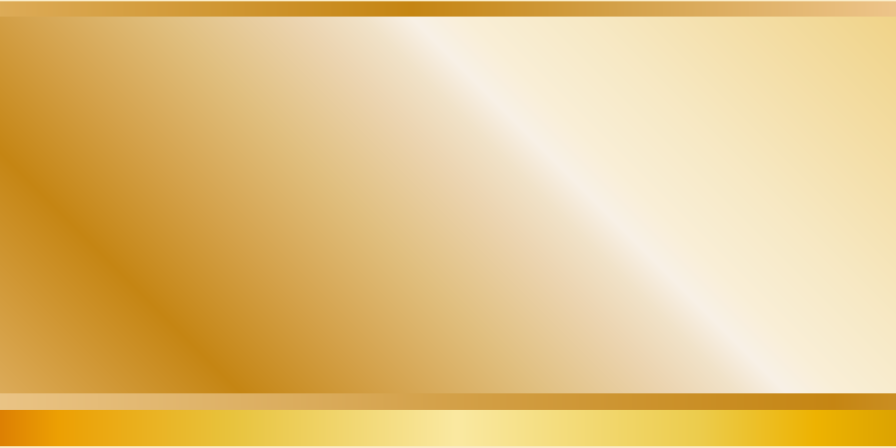
Write a WebGL 2 fragment shader that draws this background.

```glsl
#version 300 es
precision highp float;

// Brushed gold panel: a diagonal metallic gradient framed by thin horizontal
// gold strips. Each surface is a chain of linear colour stops, and the strips
// are layered over the panel with antialiased horizontal edges.

#define TOP_RIM 0.997
#define TOP_STRIP 0.963
#define LOWER_STRIP_TOP 0.122
#define LOWER_STRIP_BASE 0.085
#define BOTTOM_RIM 0.004
#define DARK_FOLD 0.66
#define BRIGHT_FOLD 1.88

uniform vec2 u_resolution;
out vec4 fragColor;

const vec3 BRONZE = vec3(0.772, 0.522, 0.075);
const vec3 HONEY = vec3(0.832, 0.635, 0.295);
const vec3 SAND = vec3(0.915, 0.765, 0.520);
const vec3 IVORY = vec3(0.973, 0.942, 0.902);
const vec3 CREAM = vec3(0.980, 0.925, 0.780);

// Continues a gradient from its current colour to the next stop.
vec3 rampTo(vec3 current, vec3 next, float start, float end, float t) {
    return mix(current, next, clamp((t - start) / (end - start), 0.0, 1.0));
}

// Diagonal sheen, measured along x + y in units of the canvas height.
vec3 panelColor(float t) {
    vec3 c = rampTo(vec3(0.865, 0.675, 0.360), BRONZE, 0.10, DARK_FOLD, t);
    c = rampTo(c, HONEY, DARK_FOLD, 1.00, t);
    c = rampTo(c, vec3(0.880, 0.750, 0.500), 1.00, 1.33, t);
    c = rampTo(c, vec3(0.924, 0.832, 0.690), 1.33, 1.62, t);
    c = rampTo(c, vec3(0.944, 0.886, 0.785), 1.62, 1.77, t);
    c = rampTo(c, IVORY, 1.77, BRIGHT_FOLD, t);
    c = rampTo(c, vec3(0.976, 0.935, 0.840), BRIGHT_FOLD, 2.00, t);
    c = rampTo(c, vec3(0.967, 0.910, 0.765), 2.00, 2.28, t);
    return rampTo(c, vec3(0.942, 0.828, 0.535), 2.28, 2.96, t);
}

vec3 topStripColor(float x) {
    vec3 c = rampTo(vec3(0.865, 0.670, 0.340), BRONZE, 0.0, 0.46, x);
    c = rampTo(c, HONEY, 0.46, 0.70, x);
    return rampTo(c, vec3(0.930, 0.770, 0.540), 0.70, 1.0, x);
}

vec3 lowerStripColor(float x) {
    vec3 c = rampTo(SAND, HONEY, 0.0, 0.48, x);
    c = rampTo(c, BRONZE, 0.48, 0.93, x);
    return rampTo(c, vec3(0.790, 0.555, 0.130), 0.93, 1.0, x);
}

// Saturated yellow base, brightest near the middle.
vec3 baseColor(float x) {
    vec3 c = rampTo(vec3(0.865, 0.500, 0.010), vec3(0.925, 0.625, 0.010), 0.0, 0.065, x);
    c = rampTo(c, vec3(0.910, 0.765, 0.240), 0.065, 0.26, x);
    c = rampTo(c, vec3(0.980, 0.912, 0.630), 0.26, 0.51, x);
    c = rampTo(c, vec3(0.925, 0.800, 0.300), 0.51, 0.78, x);
    c = rampTo(c, vec3(0.930, 0.700, 0.005), 0.78, 0.91, x);
    return rampTo(c, vec3(0.860, 0.640, 0.005), 0.91, 1.0, x);
}

// Coverage of the area above a horizontal edge, softened over one pixel.
float above(float edge, float y) {
    return clamp((y - edge) * u_resolution.y + 0.5, 0.0, 1.0);
}

void main() {
    vec2 p = gl_FragCoord.xy / u_resolution.y;
    float x = gl_FragCoord.x / u_resolution.x;

    // Layers stacked from the bottom edge upwards
    vec3 color = mix(CREAM, baseColor(x), above(BOTTOM_RIM, p.y));
    color = mix(color, lowerStripColor(x), above(LOWER_STRIP_BASE, p.y));
    color = mix(color, panelColor(p.x + p.y), above(LOWER_STRIP_TOP, p.y));
    color = mix(color, topStripColor(x), above(TOP_STRIP, p.y));
    color = mix(color, CREAM, above(TOP_RIM, p.y));

    fragColor = vec4(color, 1.0);
}
```
